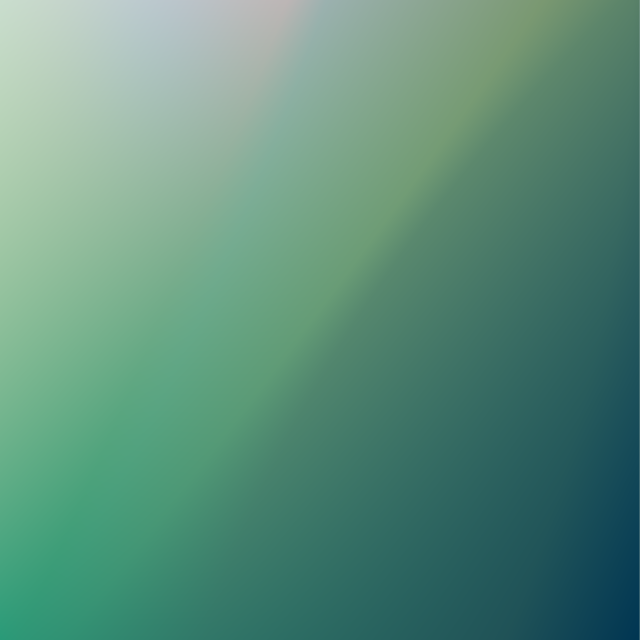
Give the GLSL for this background, as a WebGL 2 fragment shader.

```glsl
#version 300 es
precision highp float;
// Folded mesh gradient: pale mint at upper left, green below, navy at lower right.
// Curved crests run down the canvas, each with its own vertical colour curve,
// and the space between neighbouring crests is blended across.

uniform vec2 u_resolution;
out vec4 outColor;

// Crest positions: x = a + b*d + c*d*d, where d is the depth from the top
const vec3 ROSE_PATH  = vec3(0.45, -0.38, -0.04);
const vec3 TEAL_PATH  = vec3(0.51, -0.34, -0.12);
const vec3 OLIVE_PATH = vec3(0.85, -0.70, -0.05);
const vec3 SLATE_PATH = vec3(0.97, -1.00, 0.35);
const vec3 PINE_PATH  = vec3(0.99, 0.00, -0.20);

// Crest colours at the top, middle and bottom
const vec3 MINT_TOP  = vec3(0.790, 0.868, 0.805);
const vec3 MINT_MID  = vec3(0.555, 0.750, 0.605);
const vec3 MINT_LOW  = vec3(0.160, 0.605, 0.470);
const vec3 ROSE_TOP  = vec3(0.742, 0.712, 0.706);
const vec3 ROSE_MID  = vec3(0.428, 0.667, 0.530);
const vec3 ROSE_LOW  = vec3(0.180, 0.592, 0.463);
const vec3 TEAL_TOP  = vec3(0.608, 0.694, 0.686);
const vec3 TEAL_MID  = vec3(0.408, 0.659, 0.535);
const vec3 TEAL_LOW  = vec3(0.184, 0.584, 0.460);
const vec3 OLIVE_TOP = vec3(0.478, 0.596, 0.443);
const vec3 OLIVE_MID = vec3(0.396, 0.610, 0.463);
const vec3 OLIVE_LOW = vec3(0.190, 0.570, 0.452);
const vec3 SLATE_TOP = vec3(0.365, 0.522, 0.416);
const vec3 SLATE_MID = vec3(0.333, 0.529, 0.431);
const vec3 SLATE_LOW = vec3(0.192, 0.467, 0.408);
const vec3 PINE_TOP  = vec3(0.353, 0.510, 0.412);
const vec3 PINE_MID  = vec3(0.180, 0.380, 0.369);
const vec3 PINE_LOW  = vec3(0.125, 0.322, 0.341);
const vec3 NAVY_TOP  = vec3(0.340, 0.496, 0.404);
const vec3 NAVY_MID  = vec3(0.141, 0.341, 0.361);
const vec3 NAVY_LOW  = vec3(0.000, 0.208, 0.322);

// Cool haze near the top edge
const vec2 HAZE_CENTER = vec2(0.25, 0.03);
const vec2 HAZE_SIZE   = vec2(0.13, 0.20);
const vec3 HAZE_TINT   = vec3(-0.03, 0.0, 0.055);

// Thin pale rim along the right edge
const vec3  RIM_COLOR = vec3(0.60, 0.70, 0.68);
const float RIM_WIDTH = 0.002;
const float RIM_STRENGTH = 0.5;

float crestX(vec3 path, float depth) {
  return path.x + depth * (path.y + depth * path.z);
}

// Quadratic curve passing through all three colours
vec3 colorCurve(vec3 top, vec3 mid, vec3 low, float d) {
  return top * (1.0 - d) * (1.0 - 2.0 * d)
       + mid * 4.0 * d * (1.0 - d)
       + low * d * (2.0 * d - 1.0);
}

float ramp(float from, float to, float x) {
  return clamp((x - from) / (to - from), 0.0, 1.0);
}

void main() {
  vec2 uv = gl_FragCoord.xy / u_resolution;
  float depth = 1.0 - uv.y;

  float roseX  = crestX(ROSE_PATH, depth);
  float tealX  = crestX(TEAL_PATH, depth);
  float oliveX = crestX(OLIVE_PATH, depth);
  float slateX = crestX(SLATE_PATH, depth);
  float pineX  = crestX(PINE_PATH, depth);

  // Blend from crest to crest, left to right
  vec3 color = colorCurve(MINT_TOP, MINT_MID, MINT_LOW, depth);
  color = mix(color, colorCurve(ROSE_TOP, ROSE_MID, ROSE_LOW, depth),
              ramp(0.0, roseX, uv.x));
  color = mix(color, colorCurve(TEAL_TOP, TEAL_MID, TEAL_LOW, depth),
              ramp(roseX, tealX, uv.x));
  color = mix(color, colorCurve(OLIVE_TOP, OLIVE_MID, OLIVE_LOW, depth),
              ramp(tealX, oliveX, uv.x));
  color = mix(color, colorCurve(SLATE_TOP, SLATE_MID, SLATE_LOW, depth),
              ramp(oliveX, slateX, uv.x));
  color = mix(color, colorCurve(PINE_TOP, PINE_MID, PINE_LOW, depth),
              ramp(slateX, pineX, uv.x));
  color = mix(color, colorCurve(NAVY_TOP, NAVY_MID, NAVY_LOW, depth),
              ramp(pineX, 1.0, uv.x));

  // Cool haze
  vec2 hazeOffset = (vec2(uv.x, depth) - HAZE_CENTER) / HAZE_SIZE;
  color += HAZE_TINT * exp(-dot(hazeOffset, hazeOffset));

  // Pale rim
  color = mix(color, RIM_COLOR,
              RIM_STRENGTH * smoothstep(1.0 - RIM_WIDTH, 1.0, uv.x));

  outColor = vec4(clamp(color, 0.0, 1.0), 1.0);
}
```
